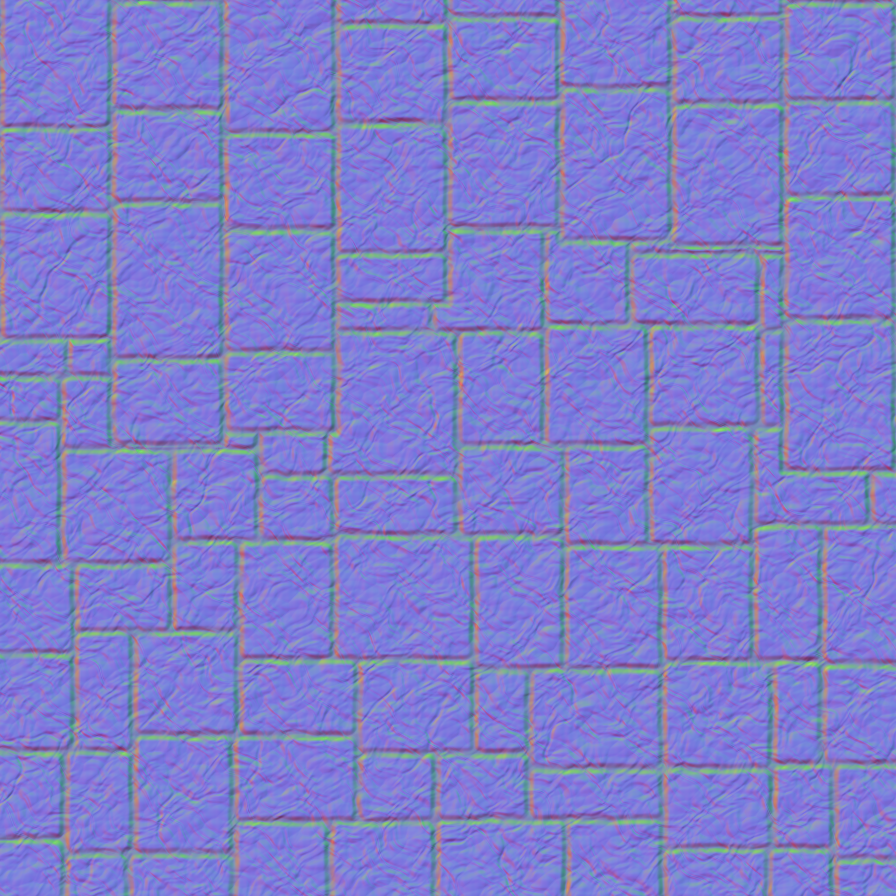
Reproduce this texture map procedurally as a Shadertoy shader.

```glsl
#define COLUMNS 8.0
#define BLOCKS 9.0
#define BLOCK_JITTER 0.58
#define JOINT_WIDTH 0.0068
#define JOINT_DEPTH 0.0009
#define CORNER 0.009
#define CRACK_SCALE 10.0
#define CRACK_DEPTH 0.00036
#define GRAIN_SCALE 80.0
#define GRAIN_SLOPE 0.034
#define FLAT_COLOUR vec3(0.495, 0.483, 0.870)
#define JOINT_TINT vec3(-0.005, 0.045, -0.15)

vec2 hash2(vec2 p) {
    vec3 a = fract(p.xyx * vec3(0.1031, 0.1030, 0.0973));
    a += dot(a, a.yzx + 33.33);
    return fract((a.xx + a.yz) * a.zy);
}

// Distances to the nearest and second nearest scattered points
vec2 cellular(vec2 p) {
    vec2 cell = floor(p), nearest = vec2(8.0);
    for (int y = -1; y <= 1; y++)
    for (int x = -1; x <= 1; x++) {
        vec2 c = cell + vec2(x, y);
        float d = length(c + hash2(c) - p);
        nearest = d < nearest.x ? vec2(d, nearest.x) : vec2(nearest.x, min(nearest.y, d));
    }
    return nearest;
}

// Distance from the inside of a rounded box to its edge
float inset(vec2 p, vec2 lo, vec2 hi) {
    vec2 a = abs(p - 0.5 * (lo + hi)) - 0.5 * (hi - lo) + CORNER;
    return CORNER - length(max(a, 0.0)) - min(max(a.x, a.y), 0.0);
}

// Interlocking blocks: even cells hold upright joints, odd cells level ones
vec2 jointPoint(vec2 cell) {
    return cell + 0.5 + BLOCK_JITTER * (hash2(cell + 17.0) - 0.5);
}

bool isEven(vec2 cell) { return mod(cell.x + cell.y, 2.0) < 0.5; }

vec3 interlocked(vec2 p) {
    vec2 q = p * BLOCKS, c = floor(q), side = step(jointPoint(c), q), k;
    if (isEven(c))
        k = c + vec2(side.x, step(jointPoint(c + vec2(2.0 * side.x - 1.0, 0.0)).y, q.y));
    else
        k = c + vec2(step(jointPoint(c + vec2(0.0, 2.0 * side.y - 1.0)).x, q.x), side.y);
    vec2 sw = jointPoint(k - 1.0), ne = jointPoint(k);
    vec2 se = jointPoint(k - vec2(0.0, 1.0)), nw = jointPoint(k - vec2(1.0, 0.0));
    bool even = isEven(k);
    vec2 lo = even ? vec2(sw.x, se.y) : vec2(nw.x, sw.y);
    vec2 hi = even ? vec2(ne.x, nw.y) : vec2(se.x, ne.y);
    return vec3(inset(p, lo / BLOCKS, hi / BLOCKS), k);
}

// Upright columns of stones, each ending at its own seam
float level(float column, float k) {
    return (k + 0.6 * (hash2(vec2(column, k) + 41.0).x - 0.5)) / COLUMNS;
}

float seam(float column) {
    return level(column, 4.0 + floor(2.99 * hash2(vec2(column, 7.0)).y));
}

// Edge distance in x, stone identity in yz
vec3 stone(vec2 p) {
    p += 0.0006 * sin(p.yx * 75.0 + 2.0 * sin(p * 31.0));
    float column = floor(p.x * COLUMNS);
    if (p.y > seam(column)) {
        float k = floor(p.y * COLUMNS);
        if (p.y < level(column, k)) k--;
        else if (p.y >= level(column, k + 1.0)) k++;
        vec2 lo = vec2(column / COLUMNS, level(column, k));
        vec2 hi = vec2((column + 1.0) / COLUMNS, level(column, k + 1.0));
        return vec3(inset(p, lo, hi), column + 50.0, k);
    }
    vec3 s = interlocked(p);
    for (float i = -1.0; i <= 1.0; i++) {
        float c = column + i;
        vec2 a = vec2(abs(p.x - (c + 0.5) / COLUMNS) - 0.5 / COLUMNS, seam(c) - p.y);
        s.x = min(s.x, length(max(a, 0.0)) + min(max(a.x, a.y), 0.0));
    }
    return s;
}

// Soft, irregular bumps from bent waves in turning directions
float bumps(vec2 p) {
    float h = 0.0, f = 260.0, turn = 1.1;
    vec2 q = p + 0.006 * sin(p.yx * 53.0 + 3.0 * sin(p * 37.0));
    for (int i = 0; i < 6; i++) {
        vec2 way = vec2(0.75 * cos(turn), 1.15 * sin(turn));
        float wave = sin(dot(q, way) * f + 2.0 * sin(dot(q, way.yx) * f * 0.37));
        h += wave / f;
        q += way.yx * wave * 0.5 / f;
        f *= 1.25;
        turn += 2.3;
    }
    return h;
}

float height(vec2 p) {
    vec3 s = stone(p);
    float wear = 1.0 + 0.3 * sin(p.x * 61.0 + 2.0 * sin(p.y * 47.0)) * sin(p.y * 67.0);
    float h = JOINT_DEPTH * wear * smoothstep(0.0, JOINT_WIDTH, s.x);

    // Broken, wandering cracks that differ from stone to stone
    vec2 shift = 9.0 * hash2(s.yz);
    vec2 bent = p + 0.007 * sin(p.yx * 65.0 + shift) + 0.002 * sin(p.yx * 210.0);
    vec2 cells = cellular(bent * CRACK_SCALE + shift);
    float gap = 0.5 * (cells.y - cells.x) / CRACK_SCALE;
    float shown = smoothstep(-0.5, 0.5, sin(p.x * 27.0 + shift.x) + sin(p.y * 31.0 + shift.y));
    h -= CRACK_DEPTH * shown * smoothstep(0.0036, 0.0, gap) * smoothstep(0.0, 0.01, s.x);

    // Hewn surface, drawn out along a slope
    vec2 g = mat2(0.56, -0.55, 0.33, 0.95) * p * GRAIN_SCALE;
    float broad = cellular(g * 0.4 + 5.0).x, mid = cellular(g).x;
    h -= GRAIN_SLOPE / GRAIN_SCALE * (1.4 * broad * broad + 1.2 * mid * mid);
    return h + GRAIN_SLOPE * bumps(p) + 0.000018 * (sin(p.x * 804.0) + sin(p.y * 804.0));
}

void mainImage(out vec4 fragColor, in vec2 fragCoord) {
    vec2 p = fragCoord / iResolution.y;
    vec2 e = vec2(0.0014, 0.0);
    vec2 slope = vec2(height(p + e) - height(p - e), height(p - e.yx) - height(p + e.yx)) / (2.0 * e.x);
    slope *= mix(vec2(0.8), vec2(1.0), smoothstep(-0.05, 0.05, slope));

    // Slope to colour: tilt shifts red and green and takes away blue
    float joint = smoothstep(1.3 * JOINT_WIDTH, 0.0, stone(p).x);
    vec3 colour = FLAT_COLOUR + JOINT_TINT * joint;
    colour += vec3(slope, -1.4 * max(length(slope) - 0.05, 0.0));
    fragColor = vec4(clamp(colour, vec3(0.2, 0.2, 0.42), vec3(1.0)), 1.0);
}
```
